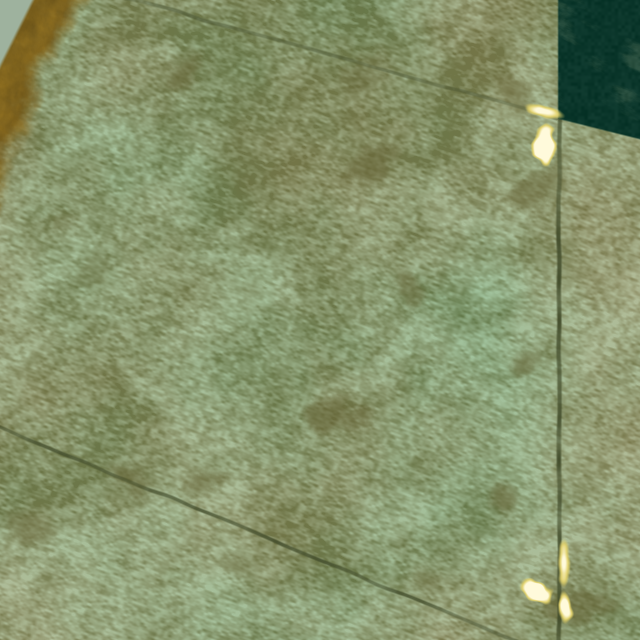
Give the GLSL for this texture, as a WebGL 1 fragment shader.

```glsl
precision highp float;
// Worn olive-green stone paving: cloudy mottling, fine slanted grain and stains,
// cut by dark joints, with a dark tile, a rusty edge strip and small glints.
// Layered value noise sets the tone; distance functions place the joints and glints.
uniform vec2 u_resolution;

const vec3 STONE_DARK = vec3(0.47, 0.51, 0.335);
const vec3 STONE_MID = vec3(0.55, 0.60, 0.44);
const vec3 STONE_LIGHT = vec3(0.62, 0.69, 0.54);
const vec3 STAIN_BROWN = vec3(0.40, 0.39, 0.21);
const vec3 JOINT_DARK = vec3(0.26, 0.30, 0.17);
const vec3 TILE_DARK = vec3(0.04, 0.21, 0.165);
const vec3 TILE_LIGHT = vec3(0.20, 0.34, 0.27);
const vec3 RUST = vec3(0.49, 0.37, 0.09);
const vec3 PALE_EDGE = vec3(0.62, 0.70, 0.62);
const vec3 GLINT_WHITE = vec3(1.0, 0.98, 0.86);
const vec3 GLINT_YELLOW = vec3(0.88, 0.82, 0.42);

float hash(vec2 p) {
  vec3 q = fract(vec3(p.xyx) * 0.1031);
  q += dot(q, q.yzx + 33.33);
  return fract((q.x + q.y) * q.z);
}

float noise(vec2 p) {
  vec2 cell = floor(p);
  vec2 f = fract(p);
  f = f * f * (3.0 - 2.0 * f);
  float low = mix(hash(cell), hash(cell + vec2(1.0, 0.0)), f.x);
  float high = mix(hash(cell + vec2(0.0, 1.0)), hash(cell + 1.0), f.x);
  return mix(low, high, f.y);
}

vec2 rotate(vec2 p, float angle) {
  float c = cos(angle), s = sin(angle);
  return vec2(c * p.x + s * p.y, c * p.y - s * p.x);
}

float fbm(vec2 p) {
  float sum = 0.0, amplitude = 0.5;
  for (int i = 0; i < 5; i++) {
    sum += amplitude * noise(p);
    p = rotate(p, 0.6) * 2.03 + 17.3;
    amplitude *= 0.5;
  }
  return sum;
}

float segmentDistance(vec2 p, vec2 a, vec2 b) {
  vec2 along = b - a;
  float t = clamp(dot(p - a, along) / dot(along, along), 0.0, 1.0);
  return length(p - a - along * t);
}

// Soft dark line whose strength breaks up along its length
float joint(vec2 p, vec2 a, vec2 b, float width) {
  float wear = 0.55 + 0.6 * noise(p * 32.0);
  return wear * (1.0 - smoothstep(width * 0.2, width, segmentDistance(p, a, b)));
}

// Approximate signed distance to a ragged tilted ellipse
float spotDistance(vec2 p, vec2 center, vec2 radius, float angle, float ragged) {
  vec2 q = rotate(p - center, angle) / radius;
  return (length(q) - 1.0 + ragged) * min(radius.x, radius.y);
}

vec3 stoneColor(vec2 p) {
  vec2 warp = vec2(noise(p * 9.0), noise(p * 9.0 + 40.0)) - 0.5;
  float clouds = fbm(p * 6.0 + warp * 0.9 + 3.0) - 0.485;
  float brushed = fbm(rotate(p, 0.5) * vec2(13.0, 25.0) + warp * 2.0) - 0.485;
  vec2 slanted = rotate(p, -0.35);
  float grain = noise(slanted * vec2(105.0, 220.0)) - 0.5;
  grain += 0.7 * (noise(slanted * vec2(170.0, 290.0) + 61.0) - 0.5);
  float tone = 3.6 * clouds + 2.1 * brushed + 1.7 * grain - 0.12;
  tone += 0.35 * (p.x - p.y);
  vec3 color = mix(STONE_MID, STONE_LIGHT, clamp(tone, 0.0, 1.6));
  color = mix(color, STONE_DARK, clamp(-tone, 0.0, 1.5));
  float warmth = fbm(p * 4.0 + 71.0) - 0.485;
  return color + vec3(0.11, -0.04, -0.03) * warmth;
}

// One blotch per cell of a coarse jittered grid
float stains(vec2 p) {
  float cover = 0.0;
  float ragged = 2.2 * (fbm(p * 26.0) - 0.485);
  for (int i = 0; i < 20; i++) {
    float k = float(i);
    vec2 cell = vec2(mod(k, 4.0), floor(k / 4.0));
    vec2 jitter = vec2(hash(cell + 5.1), hash(cell + 23.7));
    vec2 center = (cell + 0.1 + 0.8 * jitter) / vec2(4.0, 5.0);
    vec2 radius = mix(vec2(0.018, 0.014), vec2(0.046, 0.026), hash(cell + 47.3));
    float d = spotDistance(p, center, radius, 3.1 * hash(cell + 81.9), ragged);
    float strength = 0.2 + 0.4 * hash(cell + 63.5);
    cover = max(cover, strength * (1.0 - smoothstep(-0.013, 0.011, d)));
  }
  return cover;
}

vec3 addGlint(vec3 color, vec2 p, vec2 center, vec2 radius, float angle) {
  float d = spotDistance(p, center, radius, angle, 0.7 * (noise(p * 75.0) - 0.5));
  color = mix(color, GLINT_YELLOW, 1.0 - smoothstep(-0.001, 0.004, d));
  return mix(color, GLINT_WHITE, 1.0 - smoothstep(-0.004, 0.0005, d));
}

void main() {
  vec2 p = gl_FragCoord.xy / u_resolution;
  float soft = max(0.002, 1.0 / u_resolution.y);
  vec3 color = mix(stoneColor(p), STAIN_BROWN, stains(p));

  // Joints between slabs, slightly wavering
  vec2 w = p + 0.004 * (vec2(noise(p * 22.0), noise(p * 22.0 + 9.0)) - 0.5);
  vec2 corner = vec2(0.874, 0.815);
  float lines = 0.85 * joint(w, corner, vec2(0.874, -0.1), 0.0055);
  lines = max(lines, 0.75 * joint(w, vec2(-0.05, 0.353), vec2(0.85, -0.02), 0.0045));
  lines = max(lines, 0.45 * joint(w, vec2(0.18, 1.008), corner, 0.0045));
  color = mix(color, JOINT_DARK, clamp(lines, 0.0, 1.0));

  // Dark tile in the upper right
  float tileInset = min(p.x - 0.872, p.y - 0.814 + 0.25 * (p.x - 0.874));
  float sheen = smoothstep(0.5, 0.78, fbm(rotate(p, -0.4) * vec2(16.0, 42.0)));
  vec3 tile = mix(TILE_DARK, TILE_LIGHT, 0.8 * sheen);
  tile += 0.05 * (noise(p * 190.0) - 0.5);
  color = mix(color, tile, smoothstep(-soft, soft, tileInset));

  // Rusty strip and pale border in the upper left
  float rustSide = p.x - 0.115 + 0.43 * (1.0 - p.y) + 0.07 * (fbm(p * 20.0) - 0.485);
  vec3 rust = RUST * (0.82 + 0.36 * fbm(p * vec2(60.0, 45.0)));
  color = mix(color, rust, 0.93 * (1.0 - smoothstep(-0.02, 0.025, rustSide)));
  float paleSide = p.x - 0.052 + 0.5 * (1.0 - p.y);
  color = mix(color, PALE_EDGE, 1.0 - smoothstep(-0.004, 0.004, paleSide));

  // Bright reflections near the joint crossings
  color = addGlint(color, p, vec2(0.852, 0.826), vec2(0.021, 0.007), -0.18);
  color = addGlint(color, p, vec2(0.853, 0.770), vec2(0.016, 0.026), 0.0);
  color = addGlint(color, p, vec2(0.841, 0.077), vec2(0.024, 0.015), -0.5);
  color = addGlint(color, p, vec2(0.881, 0.121), vec2(0.006, 0.026), 0.0);
  color = addGlint(color, p, vec2(0.884, 0.052), vec2(0.008, 0.018), 0.15);
  gl_FragColor = vec4(clamp(color, 0.0, 1.0), 1.0);
}
```
